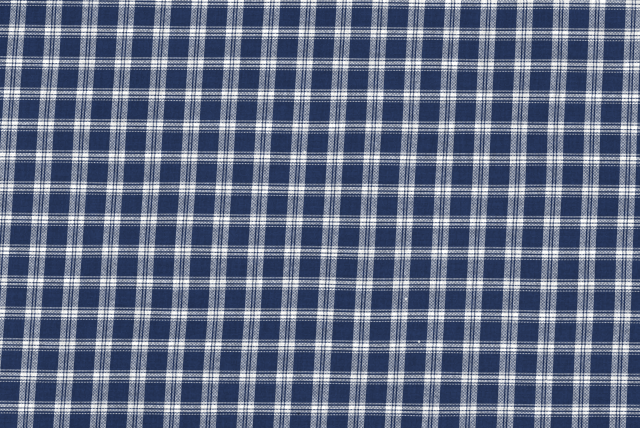
This texture is drawn by a Shadertoy shader. Its source:

```glsl
// Navy cotton cloth with a white windowpane check, seen slightly skewed.
// Warp and weft stripe profiles are interlaced by a fine checkered weave,
// then softened by uneven threads, a gentle wobble and a few stray specks.

const vec3 NAVY = vec3(0.145, 0.205, 0.345);
const vec3 WHITE = vec3(0.96, 0.96, 0.95);
const float COLUMN_PITCH = 0.0847;   // in canvas heights
const float ROW_PITCH = 0.0732;
const float TAU = 6.2831853;

float hash(vec2 p) {
    vec3 q = fract(vec3(p.xyx) * 0.1031);
    q += dot(q, q.yzx + 33.33);
    return fract((q.x + q.y) * q.z);
}

float noise(vec2 p) {
    vec2 i = floor(p), f = fract(p);
    f = f * f * (3.0 - 2.0 * f);
    return mix(mix(hash(i), hash(i + vec2(1, 0)), f.x),
               mix(hash(i + vec2(0, 1)), hash(i + vec2(1, 1)), f.x), f.y);
}

// Smooth-edged bar, in units of one repeat.
float bar(float x, float centre, float halfWidth, float aa) {
    return clamp((halfWidth - abs(x - centre)) / aa + 0.5, 0.0, 1.0);
}

// Skew the cloth: columns lean and fan out, rows sag to the right.
vec2 clothRepeats(vec2 p, float aspect) {
    float across = p.x / aspect;
    float lean = 0.070 - 0.034 * across * across;
    vec2 q = vec2(p.x + (p.y - 0.07) * lean, p.y - 0.009 * across);
    q += 0.0022 * (vec2(noise(p * 7.0), noise(p * 7.0 + 40.0)) - 0.5);
    return (q - vec2(0.039, 0.069)) / vec2(COLUMN_PITCH, ROW_PITCH);
}

// Two broad bands around a thin line.
float warpStripes(float x, float aa) {
    return max(bar(abs(x), 0.140, 0.080, aa), 0.85 * bar(x, 0.0, 0.026, aa));
}

// A bold line, a lighter one on each side and a stitched hairline.
float weftStripes(float y, float along, float aa) {
    float stitch = 0.65 + 0.35 * sin(TAU * along * 13.0);
    float s = bar(y, 0.0, 0.052, aa);
    s = max(s, 0.70 * bar(y, -0.125, 0.026, aa));
    s = max(s, 0.95 * bar(y, 0.130, 0.036, aa));
    return max(s, stitch * bar(y, 0.235, 0.018, aa));
}

// Sparse round flecks; returns coverage.
float flecks(vec2 p, float density, float seed, float aa) {
    vec2 cell = floor(p * 12.0);
    vec2 centre = 0.2 + 0.6 * vec2(hash(cell + seed), hash(cell + seed + 17.0));
    float d = length(fract(p * 12.0) - centre) / 12.0;
    float present = step(hash(cell + seed + 53.0), density);
    return present * clamp((0.0028 - d) / aa + 0.5, 0.0, 1.0);
}

void mainImage(out vec4 fragColor, in vec2 fragCoord) {
    float pixel = 1.0 / iResolution.y;
    vec2 p = vec2(fragCoord.x, iResolution.y - fragCoord.y) * pixel;
    vec2 r = clothRepeats(p, iResolution.x * pixel);
    vec2 s = fract(r + 0.5) - 0.5;
    vec2 aa = pixel / vec2(COLUMN_PITCH, ROW_PITCH);

    float warp = warpStripes(s.x, aa.x);
    float weft = weftStripes(s.y, r.x, aa.y);

    // Which thread lies on top, with irregular tension.
    float weave = sin(TAU * r.x * 12.0) * sin(TAU * r.y * 10.5);
    float tension = noise(r * vec2(26.0, 22.0)) - 0.5;
    float warpOver = clamp(0.45 + 0.19 * weave + 0.22 * tension, 0.0, 1.0);
    float white = mix(weft, warp, warpOver);

    // Uneven yarn thickness along both thread directions.
    float yarn = noise(r * vec2(24.0, 2.0)) + noise(r * vec2(2.0, 22.0) + 90.0) - 1.0;
    float grain = noise(r * vec2(30.0, 26.0) + 7.0) - 0.5;
    vec3 color = mix(NAVY, WHITE, white);
    color *= 1.0 + 0.08 * yarn + 0.14 * grain * (1.0 - 0.6 * white);
    color += 0.012 * (noise(p * 4.0) - 0.5);

    // Lint and dark slubs.
    color = mix(color, WHITE, 0.8 * flecks(p, 0.012, 3.0, pixel));
    color = mix(color, NAVY * 0.55, 0.7 * flecks(p, 0.010, 71.0, pixel));

    fragColor = vec4(clamp(color, 0.0, 1.0), 1.0);
}
```
